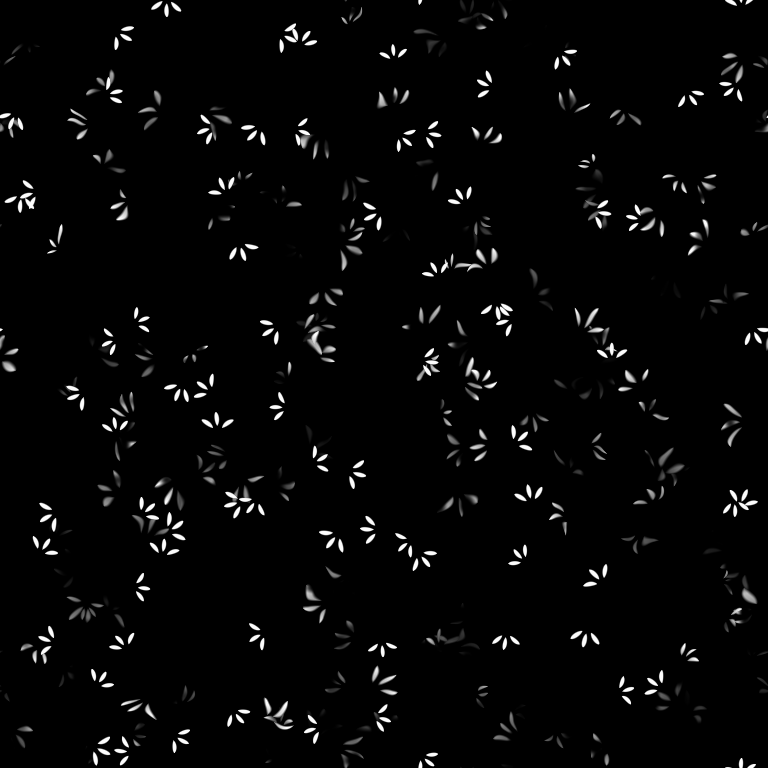
Write a three.js fragment shader that draws this pattern.

```glsl
// Scattered three-leaf sprouts on black: crisp white ones among bent, worn grey ones.
// Several jittered, wrapping grids each place at most one sprout per cell; a sprout is
// a fan of three rounded leaves, and its age sets the tone, bend and erosion.
varying vec2 vUv;

#define LAYERS 4
#define GRID 8.0           // cells across the canvas
#define PRESENCE 0.82      // mean chance that a cell holds a sprout
#define CLUSTERING 0.7     // how much that chance varies over the canvas
#define FRESH_SHARE 0.38   // share of crisp white sprouts
#define LEAF_LENGTH 0.0182
#define LEAF_HALF_WIDTH 0.0043
#define LEAF_GAP 0.0068    // distance from fan centre to leaf base
#define FAN_ANGLE 0.84     // radians between leaves
#define EDGE 0.0021        // softness of the leaf edge
#define WEAR_SCALE 58.0    // frequency of the erosion noise

const float TAU = 6.2831853;

float hash(vec3 p) {
  p = fract(p * vec3(0.1031, 0.1130, 0.0973));
  p += dot(p, p.yzx + 33.33);
  return fract((p.x + p.y) * p.z);
}

float noise(vec2 p, float seed) {
  vec2 i = floor(p);
  vec2 f = fract(p);
  f = f * f * (3.0 - 2.0 * f);
  float low = mix(hash(vec3(i, seed)), hash(vec3(i + vec2(1.0, 0.0), seed)), f.x);
  float high = mix(hash(vec3(i + vec2(0.0, 1.0), seed)), hash(vec3(i + 1.0, seed)), f.x);
  return mix(low, high, f.y);
}

mat2 rotation(float a) {
  float c = cos(a);
  float s = sin(a);
  return mat2(c, -s, s, c);
}

// Leaf along +x: tapered base, fullest past the middle, blunt tip.
float leaf(vec2 p, float bend, float softness) {
  float t = clamp(p.x / LEAF_LENGTH, 0.0, 1.0);
  p.y -= bend * LEAF_LENGTH * t * (t - 0.6);
  float halfWidth = LEAF_HALF_WIDTH * 1.88 * pow(t, 0.62) * pow(1.0 - t, 0.5);
  float inside = halfWidth - length(vec2(p.x - t * LEAF_LENGTH, p.y));
  return smoothstep(0.0, softness, inside);
}

// Brightness at offset p from the centre of the sprout owned by a cell.
float sprout(vec2 p, vec3 id) {
  float fresh = step(hash(id + 11.0), FRESH_SHARE);
  float age = 1.0 - fresh;
  float size = mix(mix(0.85, 1.4, hash(id + 23.0)), mix(0.92, 1.08, hash(id + 23.0)), fresh);
  float tone = mix(0.12 + 0.98 * pow(hash(id + 37.0), 1.25), 1.0, fresh);
  float seed = hash(id + 41.0) * 90.0;

  // Aged sprouts are warped and partly eaten away by noise.
  vec2 warp = vec2(noise(p * 45.0 + 20.0, seed), noise(p * 45.0 + 50.0, seed + 7.0)) - 0.5;
  vec2 q = rotation(hash(id + 53.0) * TAU) * (p + warp * 0.013 * age) / size;
  float wear = mix(0.55, 0.2, tone);
  float kept = smoothstep(wear - 0.2, wear + 0.32, noise(p * WEAR_SCALE + 30.0, seed + 3.0));

  float shape = 0.0;
  for (int k = -1; k <= 1; k++) {
    float side = float(k);
    float vary = hash(id + 61.0 + side) - 0.5;
    vec2 local = rotation(side * FAN_ANGLE + vary * 0.16) * q - vec2(LEAF_GAP, 0.0);
    float bend = vary * mix(0.35, 1.2, age) + side * 0.15;
    float lit = leaf(local, bend, EDGE * mix(1.0, 1.35, age));
    // Aged leaves darken along their length.
    float along = clamp(local.x / LEAF_LENGTH, 0.0, 1.0);
    shape = max(shape, lit * mix(1.0, 0.65 + 0.45 * along, age));
  }
  return min(shape * tone * mix(1.0, kept, age), 1.0);
}

void main() {
  float light = 0.0;
  for (int layer = 0; layer < LAYERS; layer++) {
    float level = float(layer);
    vec2 shift = vec2(0.37, 0.61) * level;
    vec2 grid = vUv * GRID + shift;
    vec2 home = floor(grid);
    for (int y = -1; y <= 1; y++) {
      for (int x = -1; x <= 1; x++) {
        vec2 cell = home + vec2(float(x), float(y));
        vec3 id = vec3(mod(cell, GRID), level * 17.0 + 5.0);
        vec2 centre = cell + vec2(hash(id + 71.0), hash(id + 83.0));
        vec2 offset = (grid - centre) / GRID;
        float crowd = noise(mod(centre - shift, GRID) * 0.7, 9.0) - 0.5;
        float chance = PRESENCE + CLUSTERING * crowd;
        if (hash(id) < chance && dot(offset, offset) < 0.0025) {
          light = max(light, sprout(offset, id));
        }
      }
    }
  }
  gl_FragColor = vec4(vec3(light * 0.99), 1.0);
}
```
